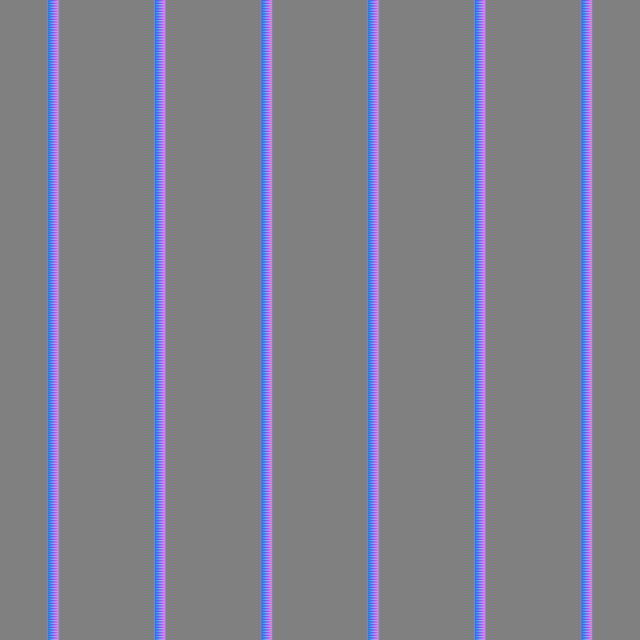
A Shadertoy shader for this texture map:

```glsl
// Tiling normal map of six upright, finely ribbed cords on a flat grey ground.

const float CORDS = 6.0;             // cords across the canvas
const float RIBS = 240.0;            // ribs down the canvas
const float CORD_HALF = 0.0090;      // half width of a cord, fringe included
const float FRINGE = 0.0009;         // width of the flat rim on each side
const float SIDE_TILT = 0.82;        // sideways normal at the cord's edge
const float RIB_TILT = 0.42;         // vertical normal swing of the ribs
const vec3 GROUND = vec3(0.502);
const vec3 RIM = vec3(0.54, 0.50, 0.96);
const float PI = 3.14159;

// Share of a pixel that lies inside an edge at signed distance d.
float coverage(float d, float pixel) {
    return clamp(0.5 - d / pixel, 0.0, 1.0);
}

// Rib wave averaged over the height of one pixel.
float ribWave(float y, float pixel) {
    float halfTurn = PI * RIBS * pixel;
    float fade = halfTurn < PI ? sin(halfTurn) / halfTurn : 0.0;
    return fade * sin(2.0 * PI * RIBS * y);
}

// Encoded normal of a rounded cord; across runs from -1 to 1.
vec3 cordColour(float across, float y, float pixel) {
    float tiltX = SIDE_TILT * across;
    float tiltY = RIB_TILT * (1.0 - across * across) * ribWave(y, pixel);
    float facing = sqrt(max(1.0 - tiltX * tiltX - tiltY * tiltY, 0.0));
    return 0.5 + 0.5 * vec3(tiltX, tiltY, facing);
}

void mainImage(out vec4 fragColor, in vec2 fragCoord) {
    vec2 uv = fragCoord / iResolution.xy;
    vec2 pixel = 1.0 / iResolution.xy;

    // Signed distance from the axis of the nearest cord
    float offset = (fract(uv.x * CORDS) - 0.5) / CORDS;
    float coreHalf = CORD_HALF - FRINGE;
    float across = clamp(offset / coreHalf, -1.0, 1.0);

    // Ground, then rim, then rounded core
    float edge = abs(offset);
    vec3 colour = mix(GROUND, RIM, coverage(edge - CORD_HALF, pixel.x));
    vec3 core = cordColour(across, uv.y, pixel.y);
    colour = mix(colour, core, coverage(edge - coreHalf, pixel.x));

    fragColor = vec4(colour, 1.0);
}
```
